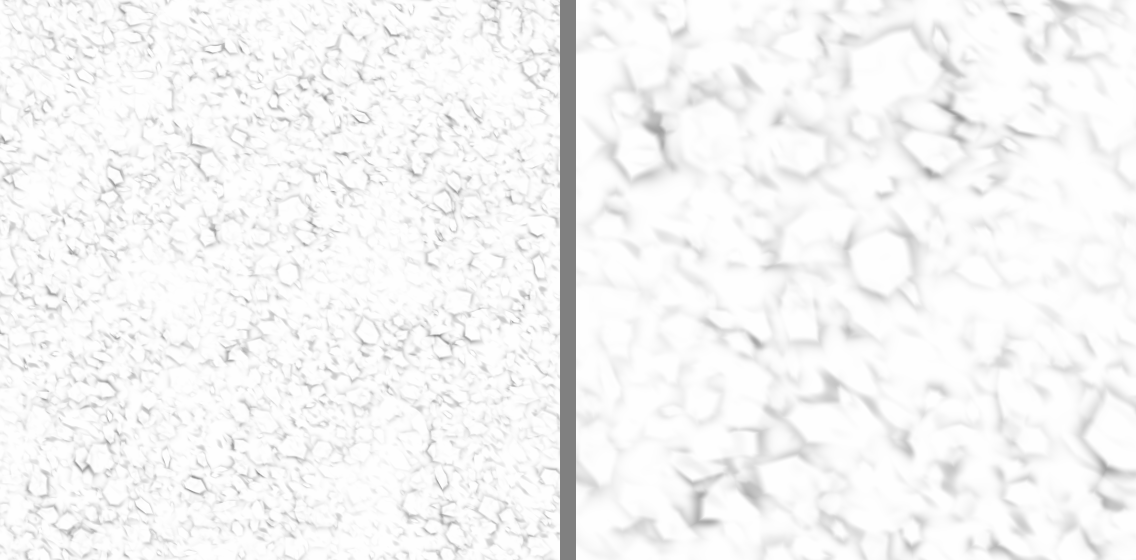
Left, the full canvas; right, a detail of the centre.
A Shadertoy shader for this texture map:

```glsl
// Soft occlusion map of stone chips: pale irregular polygons in three sizes,
// stacked from small to large. Each chip clears its inside and leaves a broken
// grey contact shadow around its rim; stretched noise adds short slanted strokes.

const float TAU = 6.2832;
const vec3 PAPER_WHITE = vec3(0.998);
const float GRAIN_ANGLE = -0.65;    // main slope of the chips
const vec2 SHADOW_SIDE = vec2(-0.55, -0.83);

// Three random values per lattice point
vec3 hash3(vec2 cell, float seed) {
    vec3 p = fract(vec3(cell.xyx + seed * 7.31) * vec3(0.1031, 0.1030, 0.0973));
    p += dot(p, p.yxz + 33.33);
    return fract((p.xxy + p.yzz) * p.zyx);
}

// Turns a point so that the given direction becomes the x axis
vec2 alignTo(vec2 p, float angle) {
    float c = cos(angle), s = sin(angle);
    return vec2(c * p.x + s * p.y, c * p.y - s * p.x);
}

float cornerSlope(vec2 corner, vec2 offset) {
    float angle = TAU * hash3(corner, 3.0).x;
    return dot(vec2(cos(angle), sin(angle)), offset);
}

// Gradient noise, roughly -0.6 to 0.6
float gradientNoise(vec2 p) {
    vec2 i = floor(p), f = p - i;
    vec2 u = f * f * f * (f * (f * 6.0 - 15.0) + 10.0);
    vec2 e = vec2(1.0, 0.0);
    float low = mix(cornerSlope(i, f), cornerSlope(i + e, f - e), u.x);
    float high = mix(cornerSlope(i + e.yx, f - e.yx), cornerSlope(i + 1.0, f - 1.0), u.x);
    return mix(low, high, u.y);
}

// Distance to an irregular six-sided chip
float chipDistance(vec2 p, vec2 cell, float radius, float seed) {
    float d = -1.0;
    for (int i = 0; i < 6; i++) {
        vec3 h = hash3(cell, seed + 11.0 + float(i));
        float angle = (float(i) + 0.6 * (h.x - 0.5)) * TAU / 6.0;
        float reach = radius * mix(0.7, 1.1, h.y);
        d = max(d, dot(p, vec2(cos(angle), sin(angle))) - reach);
    }
    return d;
}

// Lays one size of chips over the shade gathered so far
float addChips(float shade, vec2 uv, float cells, float presence, float strength, float seed) {
    vec2 p = uv * cells;
    vec2 home = floor(p);
    float width = 0.0034 * cells + 0.02;
    float broken = smoothstep(-0.25, 0.35, gradientNoise(p * 1.5 + seed * 5.0));
    for (int y = -1; y <= 1; y++)
    for (int x = -1; x <= 1; x++) {
        vec2 cell = home + vec2(x, y);
        vec3 place = hash3(cell, seed);
        vec3 form = hash3(cell, seed + 1.0);
        if (place.z > presence) continue;

        vec2 offset = p - cell - mix(vec2(0.15), vec2(0.85), place.xy);
        vec2 local = alignTo(offset, GRAIN_ANGLE + 1.8 * (form.x - 0.5));
        local *= vec2(0.85, mix(1.0, 2.1, form.y * form.y));
        float d = chipDistance(local, cell, mix(0.25, 0.42, form.z), seed);

        // Clean top face, then the rim shadow and its faint halo
        float outside = smoothstep(-0.8 * width, 0.3 * width, d);
        float t = max(d, 0.0) / width;
        float facing = dot(offset / (length(offset) + 0.001), SHADOW_SIDE);
        float side = 0.3 + 0.6 * abs(facing) + 0.15 * facing;
        float weight = hash3(cell, seed + 2.0).x;
        float rim = strength * mix(0.2, 1.0, weight * weight) * side * broken * exp(-t * t);
        float halo = 0.018 * broken * exp(-0.25 * t * t);
        shade *= mix(0.25, 1.0, outside);
        shade += outside * (rim + halo) * (1.0 - shade);
    }
    return shade;
}

// Short soft strokes drawn out along the grain
float strokes(vec2 uv) {
    vec2 along = alignTo(uv, GRAIN_ANGLE);
    float streak = smoothstep(0.05, 0.5, gradientNoise(along * vec2(45.0, 100.0)));
    return streak * smoothstep(-0.15, 0.3, gradientNoise(uv * 22.0 + 9.0));
}

void mainImage(out vec4 fragColor, in vec2 fragCoord) {
    vec2 uv = fragCoord / iResolution.y;

    // Slight warp roughens the straight chip edges
    vec2 warp = vec2(gradientNoise(uv * 45.0), gradientNoise(uv * 45.0 + 17.0));
    vec2 rough = uv + 0.003 * warp;

    float shade = 0.2 * strokes(uv);
    shade = addChips(shade, rough, 48.0, 0.6, 0.27, 20.0);
    shade = addChips(shade, rough, 29.0, 0.65, 0.36, 40.0);
    shade = addChips(shade, rough, 18.0, 0.65, 0.42, 60.0);

    // Some areas lie flat and stay almost white
    float relief = smoothstep(-0.45, 0.0, gradientNoise(uv * 6.0 + 2.5));
    shade *= mix(0.3, 1.0, relief);

    fragColor = vec4(PAPER_WHITE * (1.0 - min(shade, 0.45)), 1.0);
}
```
